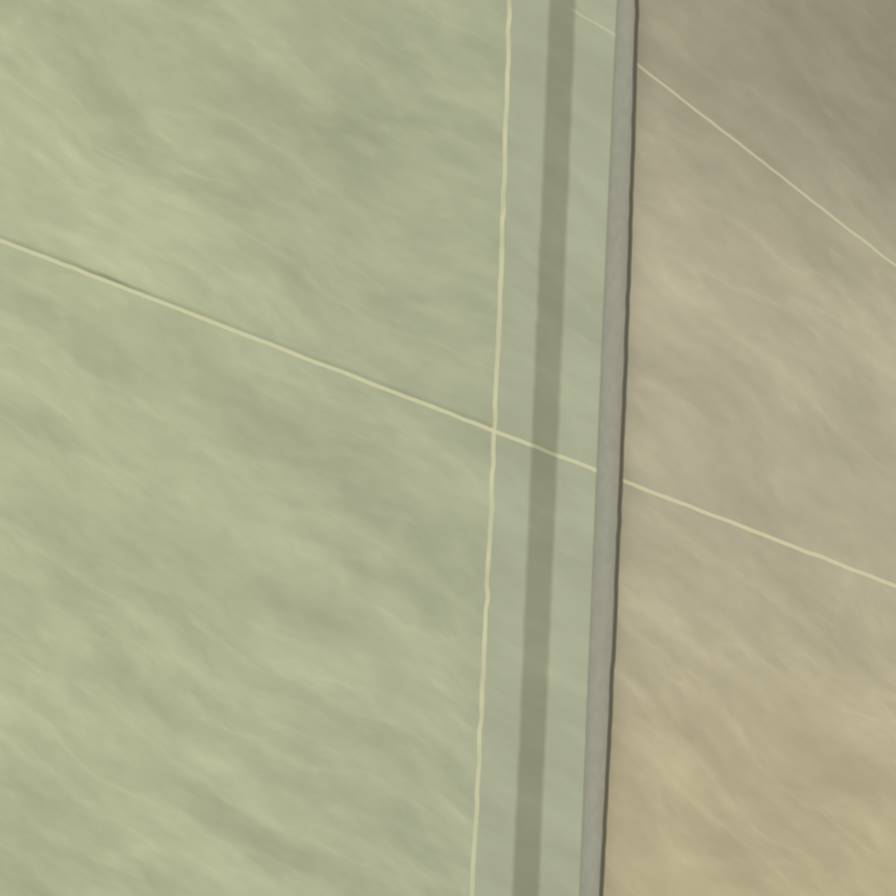
Reproduce this texture procedurally as a Shadertoy shader.

```glsl
// Pale green and beige stone tiles with thin grout, a shadow band and a metal corner trim.
#define GREEN_STONE vec3(0.680, 0.695, 0.560)
#define BEIGE_STONE vec3(0.690, 0.663, 0.562)
#define GREY_STONE  vec3(0.655, 0.668, 0.565)
#define GROUT       vec3(0.810, 0.800, 0.640)
#define TRIM        vec3(0.585, 0.580, 0.515)
#define TRIM_EDGE   vec3(0.350, 0.335, 0.275)
#define BAND_SHADE  0.855
#define GROUT_WIDTH 0.0021
#define VEIN_AMOUNT 0.17
#define GRAIN_AMOUNT 0.055

float hash(vec2 p) {
    return fract(sin(dot(p, vec2(127.1, 311.7))) * 43758.5453);
}

float noise(vec2 p) {
    vec2 i = floor(p), f = fract(p);
    f = f * f * (3.0 - 2.0 * f);
    return mix(mix(hash(i), hash(i + vec2(1, 0)), f.x),
               mix(hash(i + vec2(0, 1)), hash(i + vec2(1, 1)), f.x), f.y);
}

float fbm(vec2 p) {
    float sum = 0.0, amp = 0.5;
    for (int i = 0; i < 5; i++) {
        sum += amp * noise(p);
        p = mat2(1.6, 0.5, -0.5, 1.6) * p * 1.2 + 7.3;
        amp *= 0.53;
    }
    return sum;
}

// Smooth step over at least one pixel
float edge(float d, float soft) {
    float w = max(soft, 0.75 / iResolution.y);
    return smoothstep(-w, w, d);
}

float stripe(float d, float halfWidth, float soft) {
    return edge(halfWidth - abs(d), soft);
}

// Horizontal position of a slightly bowed upright
float upright(float y, float bottom, float top, float bow) {
    return mix(bottom, top, y) + bow * y * (1.0 - y);
}

// Signed distance above a straight sloping joint
float joint(vec2 p, vec2 start, float slope) {
    return (p.y - start.y - slope * (p.x - start.x)) / sqrt(1.0 + slope * slope);
}

// Stone relief stretched along the given direction
float stoneRelief(vec2 p, float angle) {
    float c = cos(angle), s = sin(angle);
    vec2 q = vec2(c * p.x + s * p.y, c * p.y - s * p.x);
    q.y += 0.035 * (noise(p * 7.0) - 0.5);
    float veins = fbm(q * vec2(8.0, 24.0)) - 0.49;
    float grain = fbm(q * vec2(45.0, 95.0) + 31.0) - 0.49;
    float ridge = 1.0 - abs(2.0 * fbm(q * vec2(5.0, 19.0) + 11.0) - 1.0);
    return VEIN_AMOUNT * veins + GRAIN_AMOUNT * grain + 0.035 * (pow(ridge, 8.0) - 0.45);
}

void mainImage(out vec4 fragColor, in vec2 fragCoord) {
    vec2 p = fragCoord / iResolution.xy;
    float wobble = 0.0012 * (noise(p * 60.0) - 0.5);

    // Uprights
    float groutX = upright(p.y, 0.526, 0.569, 0.0144);
    float bandX = upright(p.y, 0.5865, 0.628, 0.002);
    float trimLeft = upright(p.y, 0.647, 0.689, -0.003);
    float trimRight = upright(p.y, 0.672, 0.712, 0.0137);
    float rightWall = edge(p.x - trimRight, 0.001);
    float sidePanel = edge(p.x - groutX, 0.001);

    // Broad light on each wall
    vec3 left = GREEN_STONE * (1.015 - 0.03 * smoothstep(0.2, 0.9, p.y) * smoothstep(0.1, 0.5, p.x));
    left = mix(left, GREY_STONE, 0.5 * smoothstep(0.1, 0.55, p.x));
    left = mix(left, GREY_STONE, 0.75 * sidePanel);
    float corner = smoothstep(0.55, 1.05, p.y) * smoothstep(0.62, 1.0, p.x);
    vec3 right = BEIGE_STONE * (1.02 - 0.15 * corner - 0.06 * smoothstep(0.6, 1.0, p.y));
    right *= mix(vec3(1), vec3(1.02, 1.0, 0.95), smoothstep(0.5, 0.0, p.y));
    vec3 col = mix(left, right, rightWall);

    // Stone surface
    float relief = mix(stoneRelief(p, -0.56), stoneRelief(p + 3.0, -0.72), rightWall);
    col *= 1.0 + relief * mix(1.0, 0.6, sidePanel * (1.0 - rightWall));

    // Sloping joints, with a thin dark lip above the long one
    float longJoint = joint(p, vec2(0.0, 0.732), -0.386) + wobble;
    float upperJoint = joint(p, vec2(0.716, 0.9245), -0.78) + wobble;
    float faintJoint = joint(p, vec2(0.638, 0.990), -0.60) + wobble;
    float lip = stripe(longJoint - 0.004, 0.002, 0.003) * (1.0 - sidePanel);
    col *= 1.0 - lip * (0.07 + 0.16 * exp(-pow((p.x - 0.125) * 28.0, 2.0)));
    col = mix(col, GROUT, 0.85 * stripe(longJoint, GROUT_WIDTH, 0.0012));
    col = mix(col, GROUT, 0.65 * rightWall * stripe(upperJoint, GROUT_WIDTH * 0.7, 0.0012));
    float faintSpan = edge(p.x - 0.638, 0.006) * (1.0 - rightWall);
    col = mix(col, GROUT, 0.45 * faintSpan * stripe(faintJoint, GROUT_WIDTH * 0.6, 0.0012));

    // Upright joint and soft shadow band
    float patchy = 0.55 + 0.4 * noise(vec2(3.0, p.y * 45.0));
    col = mix(col, GROUT, patchy * stripe(p.x - groutX + 2.0 * wobble, GROUT_WIDTH * 1.15, 0.0015));
    float band = stripe(p.x - bandX + wobble, 0.0145, 0.0035);
    col *= mix(vec3(1), BAND_SHADE * vec3(1.0, 0.995, 0.97), band);

    // Metal trim, rounded by shading, with dark outer edge
    float across = clamp((p.x - trimLeft) / (trimRight - trimLeft), 0.0, 1.0);
    vec3 metal = TRIM * (1.0 + 0.07 * sin(3.14159 * across) - 0.05 * across);
    metal *= 1.0 + 0.04 * (noise(p * vec2(260.0, 120.0)) - 0.5);
    float trim = edge(p.x - trimLeft, 0.0018) * (1.0 - rightWall);
    col = mix(col, metal, trim);
    col *= 1.0 - 0.08 * stripe(p.x - trimLeft, 0.001, 0.002);
    col *= 1.0 - 0.10 * rightWall * exp(-(p.x - trimRight) * 90.0);
    col = mix(col, TRIM_EDGE, 0.9 * stripe(p.x - trimRight + 0.001 + wobble, 0.0022, 0.0018));

    fragColor = vec4(clamp(col, 0.0, 1.0), 1.0);
}
```
